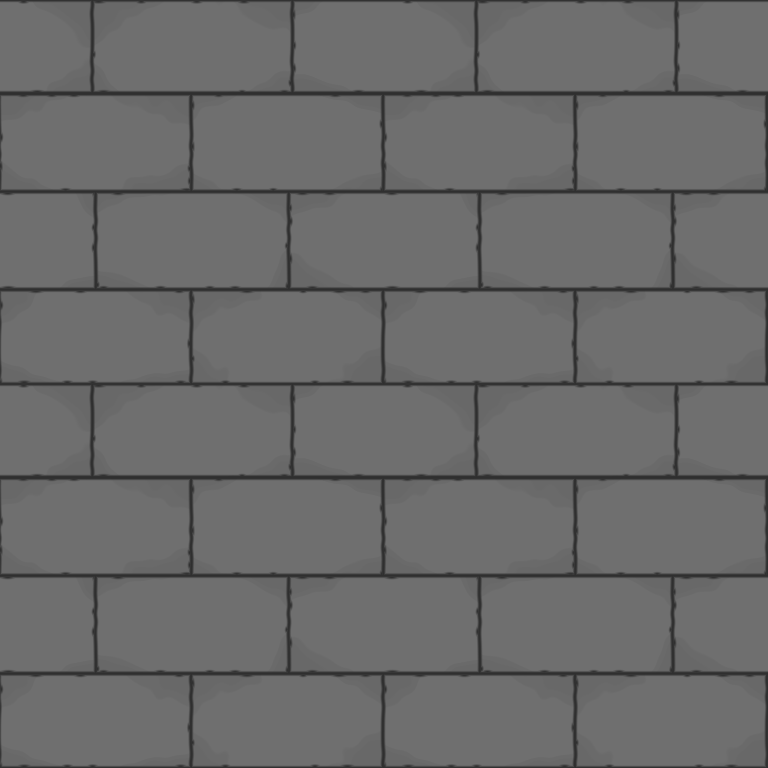
Write a three.js fragment shader that draws this texture.

```glsl
// Grey stone blocks in running bond: a patch of four courses, two blocks each, laid 2 x 2.
// Each course has its own joint positions; dark joints get small chips from 1D cellular noise,
// and block corners carry faint stains outlined by layered sines. All noise wraps on the patch.
varying vec2 vUv;

const float TAU = 6.2831853;
const float PATCHES = 2.0;
const vec3 STONE = vec3(0.435);
const vec3 STAIN = vec3(0.408);
const vec3 JOINT = vec3(0.185);

// Per course, lowest first, in patch units
const vec4 BED_Y = vec4(0.0, 0.246, 0.501, 0.7565);
const vec4 BED_HALF = vec4(0.0038, 0.0045, 0.0044, 0.0052);
const vec4 JOINT_A = vec4(-0.002, 0.249, -0.002, 0.240);
const vec4 JOINT_B = vec4(0.498, 0.752, 0.498, 0.761);
const float JOINT_HALF = 0.0042;

vec3 hash3(vec2 p) {
  vec3 k = vec3(dot(p, vec2(127.1, 311.7)), dot(p, vec2(269.5, 183.3)), dot(p, vec2(419.2, 371.9)));
  return fract(sin(k) * 4375.85);
}

// Picks one course's value
float pick(vec4 values, float course) {
  return dot(values, vec4(equal(vec4(0.0, 1.0, 2.0, 3.0), vec4(course))));
}

// Layered sines with whole frequencies, about -1 to 1
float ripple(vec2 p) {
  vec2 a = p * TAU;
  float n = sin(3.0 * a.x + 2.0 * a.y + 2.0 * sin(4.0 * a.y));
  n += 0.6 * sin(7.0 * a.y - 5.0 * a.x + 1.7 * sin(6.0 * a.x));
  n += 0.3 * sin(13.0 * a.x + 11.0 * a.y);
  return n / 1.9;
}

// Distance to small chips scattered on both sides of a joint
float chips(float along, float across, float cells, float maxLength, float seed) {
  float cell = floor(along * cells);
  float d = 1.0;
  for (int i = -1; i <= 1; i++) {
    float id = cell + float(i);
    vec3 r = hash3(vec2(mod(id, cells), seed));
    float side = r.y < 0.5 ? -1.0 : 1.0;
    vec2 radius = vec2(mix(0.003, maxLength, r.z), 0.0035);
    vec2 q = vec2(along - (id + r.x) / cells, across - side * 0.0042);
    float chip = (length(q / radius) - 1.0) * radius.y;
    d = min(d, r.z > 0.4 ? chip : 1.0);
  }
  return d;
}

float jointDistance(float along, float across, float halfWidth, float cells, float maxLength, float seed) {
  return min(abs(across) - halfWidth, chips(along, across, cells, maxLength, seed));
}

// Stain strength: uneven patches growing from the four corners of a block
float cornerStain(vec2 local, vec2 size, float warp, float seed) {
  float field = -1.0;
  for (int i = 0; i < 4; i++) {
    float k = float(i);
    vec3 r = hash3(vec2(k + 3.0, seed + 17.0));
    vec2 q = abs(local - size * vec2(mod(k, 2.0), floor(k / 2.0)));
    vec2 reach = mix(vec2(0.05, 0.04), vec2(0.23, 0.13), r.xy);
    field = max(field, 1.0 - dot(q / reach, vec2(1.0)) + 0.22 * warp);
  }
  return 0.65 * smoothstep(0.0, 0.07, field) + 0.35 * smoothstep(0.22, 0.32, field);
}

void main() {
  vec2 p = fract(vUv * PATCHES);

  // Course and block
  float course = dot(step(BED_Y.yzw, vec3(p.y)), vec3(1.0));
  float above = mod(course + 1.0, 4.0);
  float bottom = pick(BED_Y, course);
  float top = course > 2.5 ? 1.0 : pick(BED_Y, above);
  float left = pick(JOINT_A, course);
  float span = pick(JOINT_B, course) - left;
  float u = fract(p.x - left);
  float block = step(span, u);
  vec2 size = vec2(mix(span, 1.0 - span, block), top - bottom);
  vec2 local = vec2(u - block * span, p.y - bottom);

  // Nearest bed and upright joint, as signed offsets
  bool nearTop = local.y > 0.5 * size.y;
  bool nearRight = local.x > 0.5 * size.x;
  float bed = nearTop ? above : course;
  float bedOffset = nearTop ? local.y - size.y : local.y;
  float upright = nearRight ? 1.0 - block : block;
  float uprightOffset = nearRight ? local.x - size.x : local.x;
  uprightOffset += 0.0009 * sin(TAU * 13.0 * p.y + 2.0 * sin(TAU * 5.0 * p.y));

  float bedGap = jointDistance(p.x, bedOffset, pick(BED_HALF, bed), 16.0, 0.014, bed + 5.0);
  float uprightGap = jointDistance(p.y, uprightOffset, JOINT_HALF, 20.0, 0.011, course * 2.0 + upright + 31.0);
  float gap = min(bedGap, uprightGap);

  // Colour
  float stain = cornerStain(local, size, ripple(p), course * 2.0 + block);
  vec3 colour = mix(STONE, STAIN, stain);
  colour = mix(JOINT, colour, smoothstep(-0.0035, 0.0042, gap));
  gl_FragColor = vec4(colour, 1.0);
}
```
